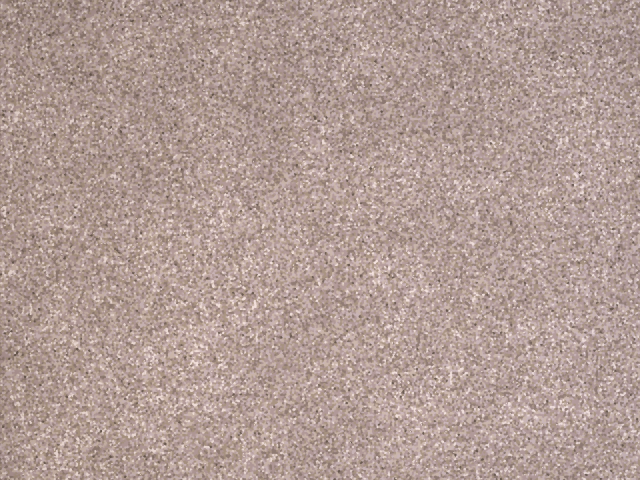
A WebGL 1 fragment shader for this texture:

```glsl
precision highp float;
uniform vec2 u_resolution;

const vec3 MEAN = vec3(0.706, 0.624, 0.598);
const vec3 UMBER = vec3(0.59, 0.51, 0.48);
const vec3 TAN = vec3(0.66, 0.58, 0.52);
const vec3 MAUVE = vec3(0.69, 0.60, 0.59);
const vec3 SAND = vec3(0.76, 0.68, 0.64);
const vec3 LILAC = vec3(0.76, 0.68, 0.68);
const vec3 QUARTZ = vec3(0.87, 0.80, 0.78);
const vec3 PIT = vec3(0.40, 0.34, 0.30);

vec3 hash3(vec2 cell) {
  vec3 q = fract(vec3(cell.xyx) * vec3(0.1031, 0.1030, 0.0973));
  q += dot(q, q.yxz + 33.33);
  return fract((q.xxy + q.yzz) * q.zyx);
}

// Layered sines, each octave turned and warped by the previous one
float clouds(vec2 p, float frequency) {
  float sum = 0.0;
  float amplitude = 0.5;
  vec2 q = p * frequency;
  for (int i = 0; i < 5; i++) {
    q = mat2(0.8, 0.6, -0.6, 0.8) * q * 1.7 + 1.3;
    q += 0.7 * sin(q.yx * 0.9);
    sum += amplitude * sin(q.x) * sin(q.y);
    amplitude *= 0.72;
  }
  return sum;
}

// Mineral tone of one grain, chosen by its share of the surface
vec3 grainColor(float pick) {
  vec3 color = mix(UMBER, TAN, step(0.16, pick));
  color = mix(color, MAUVE, step(0.33, pick));
  color = mix(color, SAND, step(0.60, pick));
  color = mix(color, LILAC, step(0.79, pick));
  color = mix(color, QUARTZ, step(0.93, pick));
  return color;
}

// Cellular grains with softly blended borders
vec3 grains(vec2 p, float density, float drift, float contrast) {
  vec2 q = p * density;
  vec2 base = floor(q);
  vec3 sum = vec3(0.0);
  float total = 0.0;
  for (int y = -1; y <= 1; y++) {
    for (int x = -1; x <= 1; x++) {
      vec2 cell = base + vec2(float(x), float(y));
      vec3 rnd = hash3(cell);
      vec2 offset = cell + 0.1 + 0.8 * rnd.xy - q;
      float weight = exp(-4.5 * dot(offset, offset));
      vec3 color = grainColor(rnd.z + drift);
      color = MEAN + (color - MEAN) * contrast;
      float speck = hash3(cell + 417.0).x;
      color = mix(color, PIT, step(0.992, speck));
      sum += weight * color;
      total += weight;
    }
  }
  return sum / total;
}

// Sparse pale chips, crowded where the local abundance is high
float chips(vec2 p, float density, float abundance) {
  vec2 q = p * density;
  vec2 cell = floor(q);
  vec3 rnd = hash3(cell + 91.0);
  vec2 d = fract(q) - 0.35 - 0.3 * rnd.xy;
  float angle = 6.2832 * fract(rnd.x * 7.0 + rnd.y * 3.0);
  d = mat2(cos(angle), sin(angle), -sin(angle), cos(angle)) * d;
  float radius = length(d * vec2(1.0, 1.4));
  return step(1.0 - abundance, rnd.z) * (1.0 - smoothstep(0.1, 0.4, radius));
}

// Broad light: strongest right of centre, falling off to the corners
float lighting(vec2 uv) {
  vec2 d = (uv - vec2(0.62, 0.42)) * vec2(1.0, 0.9);
  return 1.045 - 0.26 * dot(d, d);
}

void main() {
  vec2 uv = gl_FragCoord.xy / u_resolution;
  vec2 p = gl_FragCoord.xy / u_resolution.y;

  float stain = clouds(p, 1.6);
  float mottle = clouds(p + 5.2, 7.0);

  vec3 color = grains(p, 240.0, 0.04 * mottle + 0.03 * stain, 1.3);
  float abundance = clamp(0.04 + 0.08 * mottle, 0.01, 0.18);
  color = mix(color, vec3(0.96, 0.90, 0.87), 0.65 * chips(p, 135.0, abundance));

  // Warm, dull areas toward the left and cooler ones toward the right
  vec3 tint = mix(vec3(1.0, 0.992, 0.98), vec3(1.0, 1.005, 1.02), uv.x);
  color *= tint * lighting(uv) * (1.0 + 0.03 * stain + 0.022 * mottle);

  gl_FragColor = vec4(clamp(color, 0.0, 1.0), 1.0);
}
```
